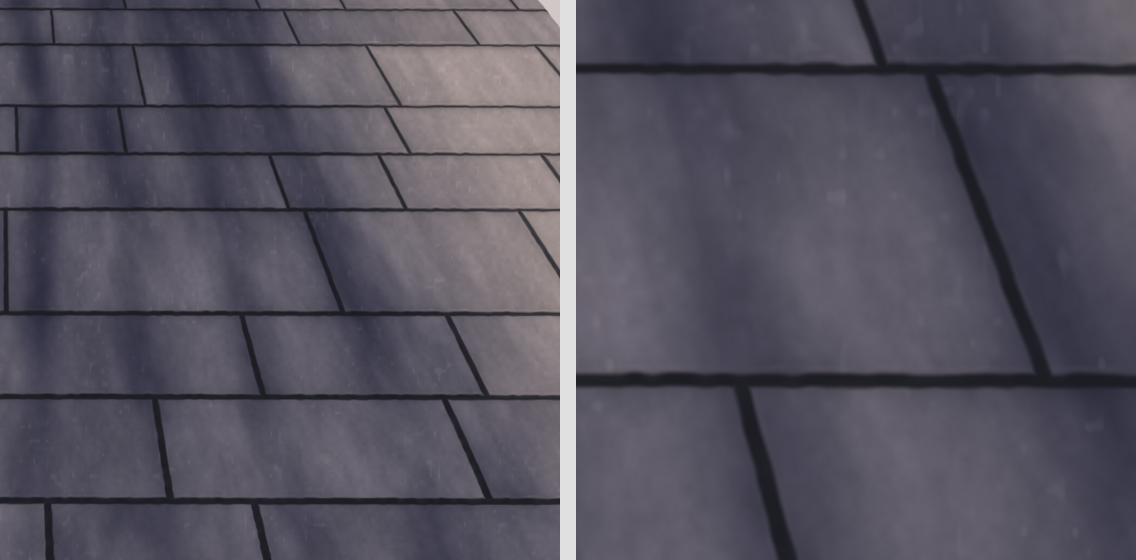
Left: the whole. Right: its middle third, enlarged.
Write a three.js fragment shader that draws this texture.

```glsl
// Weathered slate roof in receding courses, with soft tree shadows and warm sun from the right.
varying vec2 vUv;

const int COURSES = 9;
const float VANISH = 1.06;          // height of the vanishing point above the top edge
const float SOFT = 0.0021;          // edge smoothing
const float JOINT_WIDTH = 0.0017;   // half width of upright joints, per depth squared
const float LAP_WIDTH = 0.0015;     // half width of course shadows, per depth squared
const float TILT = 0.002;           // slight fall of the courses to the right
const float TONE_SPREAD = 0.32;     // tone variation between slates

const vec3 SHADE_BLUE = vec3(0.180, 0.182, 0.255);
const vec3 SLATE_GREY = vec3(0.382, 0.366, 0.415);
const vec3 SUN_WARM = vec3(0.665, 0.605, 0.59);
const vec3 GAP_DARK = vec3(0.105, 0.105, 0.13);
const vec3 LIP_PALE = vec3(0.74, 0.68, 0.63);
const vec3 SKY_PALE = vec3(0.82, 0.78, 0.77);

// Lower edge of each course, measured down from the top.
const float LAPS[COURSES] = float[COURSES](
  0.0175, 0.0805, 0.190, 0.275, 0.3745, 0.560, 0.709, 0.895, 1.06);

// First joint, then three slate widths that repeat along the course.
const vec4 BOND[COURSES] = vec4[COURSES](
  vec4(0.209, 0.222, 0.142, 0.287), vec4(0.085, 0.384, 0.282, 0.320),
  vec4(0.208, 0.365, 0.265, 0.265), vec4(0.023, 0.146, 0.380, 0.317),
  vec4(0.360, 0.146, 0.218, 0.420), vec4(0.007, 0.3715, 0.267, 0.314),
  vec4(0.266, 0.226, 0.261, 0.313), vec4(0.156, 0.292, 0.260, 0.260),
  vec4(0.0435, 0.1885, 0.311, 0.260));

float hash(vec2 p) {
  vec3 q = fract(vec3(p.xyx) * 0.1031);
  q += dot(q, q.yzx + 33.33);
  return fract((q.x + q.y) * q.z);
}

float noise(vec2 p) {
  vec2 i = floor(p), f = fract(p);
  f = f * f * (3.0 - 2.0 * f);
  return mix(mix(hash(i), hash(i + vec2(1.0, 0.0)), f.x),
             mix(hash(i + vec2(0.0, 1.0)), hash(i + 1.0), f.x), f.y);
}

float fbm(vec2 p) {
  float sum = 0.0, amp = 0.5;
  for (int i = 0; i < 4; i++) {
    sum += amp * noise(p);
    p = p * 2.03 + 17.3;
    amp *= 0.5;
  }
  return sum / 0.9375;
}

// Coverage of a line at distance d.
float line(float d, float halfWidth) {
  return 1.0 - smoothstep(halfWidth - SOFT, halfWidth + SOFT, d);
}

void main() {
  vec2 p = vec2(vUv.x, 1.0 - vUv.y);
  float depth = p.y + VANISH;
  float along = p.x / depth;
  float ragged = noise(p * 95.0) - 0.5;

  // Find the course and its bounds.
  float y = p.y - TILT * (p.x - 0.5) + 0.0018 * ragged;
  int course = 0;
  float top = -0.1;
  for (int i = 0; i < COURSES - 1; i++) {
    if (y > LAPS[i]) { course = i + 1; top = LAPS[i]; }
  }
  float toTop = y - top;
  float toLap = LAPS[course] - y;

  // Find the slate and its nearest joint.
  vec4 bond = BOND[course];
  float joint = bond.x - bond.w, slate = 0.0, side = 1.0;
  for (int k = 0; k < 7; k++) {
    float d = along - joint + 0.0009 * ragged;
    if (abs(d) < abs(side)) side = d;
    if (d > 0.0) slate += 1.0;
    int turn = k - 3 * (k / 3);
    joint += turn == 0 ? bond.w : (turn == 1 ? bond.y : bond.z);
  }
  side *= depth * inversesqrt(1.0 + along * along);
  vec2 id = vec2(slate, float(course)) * 7.31 + 3.7;
  float tone = hash(id) - 0.5;

  // Weathering: clouds, streaks down the slope, fine grain.
  vec2 face = vec2(along, p.y) + 5.0 * hash(id + 9.1);
  float cloud = fbm(face * vec2(12.0, 6.0)) - 0.5;
  float streak = fbm(face * vec2(60.0, 13.0)) - 0.5;
  float grain = fbm(p * 120.0) - 0.5;

  // Soft shadow bands that spread down the slope.
  float shadow = 0.0;
  for (int i = 0; i < 4; i++) {
    float n = float(i);
    float center = 0.06 + 0.115 * n + 0.135 * n * p.y + 0.035 * (noise(vec2(n * 9.0, p.y * 5.0)) - 0.5);
    float off = (p.x - center) / (0.034 + 0.008 * n);
    shadow += exp(-off * off) * (0.45 + 0.55 * noise(vec2(n * 5.0 + 2.0, p.y * 4.0)));
  }
  shadow *= 1.0 - 0.5 * smoothstep(0.6, 0.85, p.y);

  // Light on the slate faces.
  float sun = smoothstep(-0.20, 0.20, p.x - 0.57 - 0.55 * p.y + 0.12 * cloud);
  sun *= mix(1.0, 0.75, p.y) * mix(0.65, 1.0, smoothstep(0.06, 0.10, p.y));
  float shade = 0.83 + TONE_SPREAD * tone + 0.75 * cloud + 0.25 * streak - 0.75 * shadow * (1.0 - sun);
  vec3 color = mix(SHADE_BLUE, SLATE_GREY, clamp(shade, 0.0, 1.35));
  color = mix(color, SUN_WARM, sun * (0.9 + 0.25 * tone));
  color *= 1.0 + 0.10 * grain + 0.14 * streak;

  // Faint pale specks.
  float fleck = noise(p * vec2(130.0, 80.0) + 40.0);
  color += 0.04 * smoothstep(0.75, 1.0, fleck) * smoothstep(0.45, 0.7, noise(p * 18.0));

  // Worn lips, contact shade, then dark gaps.
  float lapWidth = LAP_WIDTH * depth * depth * mix(1.0, 0.7, sun);
  float jointWidth = JOINT_WIDTH * depth * depth;
  float lip = line(abs(toLap - lapWidth - 0.0035), 0.0015);
  lip = max(lip, 0.5 * line(abs(abs(side) - jointWidth - 0.0025), 0.001));
  color = mix(color, LIP_PALE, lip * (0.08 + 0.5 * sun) * (0.6 + ragged));
  float edge = min(min(toTop, toLap), abs(side));
  color *= 1.0 - 0.22 * exp(-edge / 0.006);
  float gap = max(line(min(toTop, toLap), lapWidth), line(abs(side), jointWidth));
  color = mix(color, GAP_DARK + 0.10 * sun, gap * (0.9 + 0.15 * ragged));

  // Bright ground past the roof edge.
  float beyond = smoothstep(-SOFT, SOFT, p.x - 0.961 - 0.79 * p.y + 0.002 * ragged);
  gl_FragColor = vec4(mix(color, SKY_PALE, beyond), 1.0);
}
```
